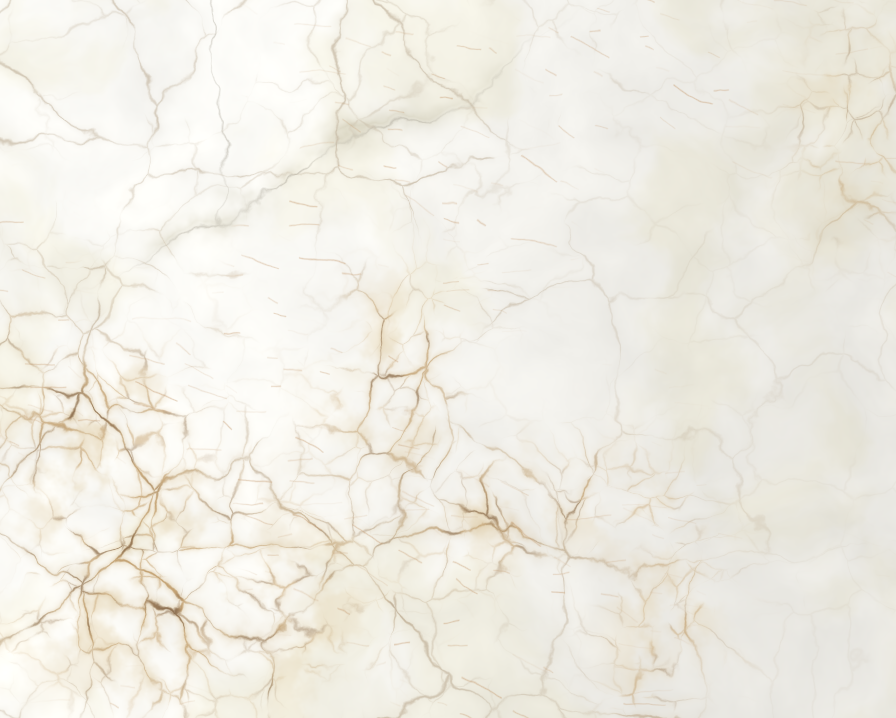
Reproduce this texture procedurally as a WebGL 1 fragment shader.

```glsl
precision highp float;
// Polished cream marble with ochre cracks, grey veins and fine slanted streaks.
uniform vec2 u_resolution;

float hash(vec2 p) {
  return fract(sin(dot(p, vec2(127.1, 311.7))) * 43758.5);
}

vec2 hash2(vec2 p) {
  return vec2(hash(p), hash(p + 57.3));
}

float noise(vec2 p) {
  vec2 i = floor(p), f = fract(p);
  f = f * f * (3.0 - 2.0 * f);
  return mix(mix(hash(i), hash(i + vec2(1, 0)), f.x),
             mix(hash(i + vec2(0, 1)), hash(i + vec2(1, 1)), f.x), f.y);
}

float fbm(vec2 p) {
  float sum = 0.0, amp = 0.5;
  for (int i = 0; i < 5; i++) {
    sum += amp * noise(p);
    p = mat2(1.6, 1.2, -1.2, 1.6) * p + 7.1;
    amp *= 0.5;
  }
  return sum;
}

// Distance to the nearest Voronoi border
float cellEdge(vec2 p) {
  vec2 base = floor(p), nearCell = base, nearVec = vec2(9.0);
  for (int j = -1; j <= 1; j++)
    for (int i = -1; i <= 1; i++) {
      vec2 c = base + vec2(i, j), r = c + hash2(c) - p;
      if (dot(r, r) < dot(nearVec, nearVec)) { nearVec = r; nearCell = c; }
    }
  float edge = 9.0;
  for (int j = -2; j <= 2; j++)
    for (int i = -2; i <= 2; i++) {
      vec2 c = nearCell + vec2(i, j), r = c + hash2(c) - p, gap = r - nearVec;
      if (dot(gap, gap) > 0.0001) edge = min(edge, dot(0.5 * (r + nearVec), normalize(gap)));
    }
  return edge;
}

float line(float d, float width) {
  float soft = 0.5 / u_resolution.y + 0.0012;
  return 1.0 - smoothstep(width - soft, width + soft, d);
}

// Crack network that fades in and out: x = thin core, y = soft stain around it
vec2 cracks(vec2 p, float scale) {
  float d = cellEdge(p * scale) / scale;
  float strength = smoothstep(0.3, 0.72, 0.65 * noise(p * scale * 1.3 + scale) + 0.35 * noise(p * 45.0));
  float width = 0.0004 + 0.002 * noise(p * 32.0) * strength;
  return strength * vec2(line(d, width), exp(-d * 150.0));
}

float segment(vec2 p, vec2 a, vec2 b) {
  vec2 ab = b - a;
  return length(p - a - ab * clamp(dot(p - a, ab) / dot(ab, ab), 0.0, 1.0));
}

// Short scattered dashes falling gently to the right
float streaks(vec2 p) {
  vec2 size = vec2(0.075, 0.026), base = floor(p / size);
  float ink = 0.0;
  for (int j = -2; j <= 2; j++)
    for (int i = -1; i <= 1; i++) {
      vec2 c = base + vec2(i, j), rnd = hash2(c + 11.0), mid = (c + rnd) * size;
      float angle = -0.25 + 0.8 * (hash(c + 5.0) - 0.5);
      vec2 arm = (0.006 + 0.027 * rnd.x * rnd.x) * vec2(cos(angle), sin(angle));
      ink = max(ink, line(segment(p, mid - arm, mid + arm), 0.0004) * step(0.4, rnd.y) * hash(c + 2.0));
    }
  return ink;
}

float blob(vec2 p, vec2 center, vec2 size) {
  vec2 q = (p - center) / size;
  return exp(-dot(q, q));
}

void main() {
  vec2 p = gl_FragCoord.xy / u_resolution.y;
  vec2 warp = vec2(fbm(p * 6.0), fbm(p * 6.0 + 31.0)) - 0.5;
  vec2 jitter = vec2(fbm(p * 30.0), fbm(p * 30.0 + 17.0)) - 0.5;
  vec2 w = p + 0.12 * warp + 0.022 * jitter;
  float cloud = fbm(p * 3.0 + 1.5 * warp + 4.0), mottle = fbm(p * 16.0 + 2.0 * warp + 9.0);

  // Bright left side fading into a greyer right side, mottled and warm in places
  float shade = smoothstep(0.2, 1.15, p.x + 0.9 * (cloud - 0.5) - 0.3 * (p.y - 0.5));
  vec3 color = mix(vec3(0.992, 0.99, 0.975), vec3(0.918, 0.913, 0.892), shade);
  color += 0.06 * (mottle - 0.47) + 0.07 * (cloud - 0.48);
  float warm = smoothstep(0.46, 0.68, fbm(p * 6.5 + warp + 40.0));
  color -= vec3(0.015, 0.02, 0.05) * warm;

  // Where the ochre gathers
  float rust = blob(p, vec2(0.11, 0.28), vec2(0.20, 0.24)) + blob(p, vec2(0.34, 0.13), vec2(0.15, 0.13))
             + blob(p, vec2(0.56, 0.45), vec2(0.09, 0.15)) + blob(p, vec2(0.76, 0.29), vec2(0.15, 0.08))
             + blob(p, vec2(0.93, 0.13), vec2(0.08, 0.14)) + 0.6 * blob(p, vec2(1.19, 0.82), vec2(0.07, 0.13));
  rust = clamp(rust * (0.3 + 1.2 * noise(p * 9.0)), 0.0, 1.0);
  float stain = rust * smoothstep(0.48, 0.7, fbm(p * 15.0 + 20.0));
  color = mix(color, vec3(0.88, 0.81, 0.66), 0.5 * stain);

  // Grey diagonal vein with an olive shadow, and the branch above it
  float along = smoothstep(0.14, 0.28, p.x) * (1.0 - smoothstep(0.5, 0.85, p.x));
  float diagonal = (w.y - 0.51 - 0.59 * w.x) * 0.86;
  float shadow = exp(-abs(diagonal - 0.006) * 60.0) * smoothstep(0.35, 0.65, fbm(p * 10.0 + 3.0));
  color = mix(color, vec3(0.80, 0.78, 0.69), 0.65 * along * shadow);
  float branch = min(segment(w, vec2(0.28, 1.05), vec2(0.28, 0.87)), segment(w, vec2(0.28, 0.87), vec2(0.32, 0.70)));
  float grey = max(line(abs(diagonal), 0.001) * along, line(branch, 0.0008));
  color = mix(color, vec3(0.68, 0.66, 0.61), 0.65 * grey * (0.3 + 0.7 * noise(p * 24.0)));

  // Faint cracks everywhere, dense ochre ones inside the rust
  vec2 large = cracks(w, 5.0), small = cracks(w + 3.3, 11.0), tiny = cracks(w + 8.1, 21.0);
  float quiet = 1.0 - 0.65 * smoothstep(0.55, 1.0, p.x);
  vec2 faint = max(large, 0.5 * small);
  color = mix(color, vec3(0.74, 0.68, 0.59), quiet * (0.5 * faint.x + 0.13 * faint.y));
  vec2 ochre = rust * max(max(large, small), 0.6 * tiny);
  color = mix(color, vec3(0.82, 0.69, 0.46), 0.45 * ochre.y);
  float dark = smoothstep(0.4, 0.8, noise(p * 38.0 + 6.0));
  color = mix(color, mix(vec3(0.75, 0.60, 0.40), vec3(0.47, 0.34, 0.22), dark), 0.75 * ochre.x);

  // Tan streaks in loose patches
  float patches = smoothstep(0.42, 0.65, noise(p * 4.5 + 13.0)) * (1.0 - 0.5 * smoothstep(0.95, 1.15, p.x));
  color = mix(color, vec3(0.78, 0.62, 0.46), 0.7 * patches * streaks(p + 0.03 * warp + 0.008 * jitter));

  gl_FragColor = vec4(clamp(color, 0.0, 1.0), 1.0);
}
```
